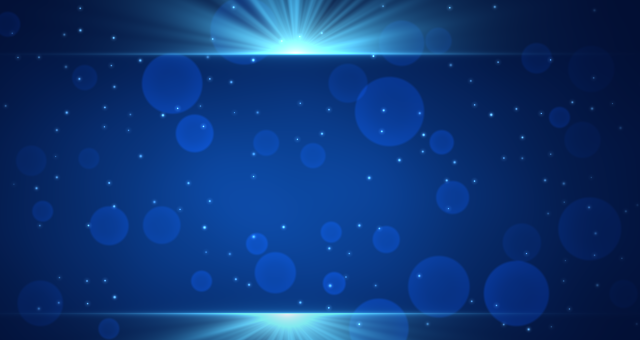
Write a WebGL 1 fragment shader that draws this background.

```glsl
precision highp float;
// Deep blue stage backdrop: two horizon flares with rays, soft bokeh discs and sparkles.

uniform vec2 u_resolution;

float hash(vec2 p) {
  return fract(sin(dot(p, vec2(127.1, 311.7))) * 43758.55);
}

vec2 hash2(vec2 p) {
  return vec2(hash(p), hash(p + 37.3));
}

float gradientDot(vec2 cell, vec2 offset) {
  float angle = 6.2832 * hash(cell);
  return dot(vec2(cos(angle), sin(angle)), offset);
}

float gradientNoise(vec2 p) {
  vec2 i = floor(p), f = fract(p);
  vec2 u = f * f * f * (f * (f * 6.0 - 15.0) + 10.0);
  vec2 e = vec2(0.0, 1.0);
  float low = mix(gradientDot(i, f), gradientDot(i + e.yx, f - e.yx), u.x);
  float high = mix(gradientDot(i + e.xy, f - e.xy), gradientDot(i + 1.0, f - 1.0), u.x);
  return mix(low, high, u.y);
}

// Light rising from a horizon at q.y = 0, with a thin bright line along it
vec3 horizonFlare(vec2 q, float seed) {
  float r = length(q * vec2(0.9, 1.0));
  float angle = atan(q.y, q.x);
  float rays = gradientNoise(vec2(angle * 5.0, seed)) + 0.6 * gradientNoise(vec2(angle * 13.0, seed + 7.0));
  float above = smoothstep(-0.003, 0.004, q.y);
  float fan = exp(-4.6 * r - 2.0 * r * r) * (1.0 + 1.3 * rays * smoothstep(0.02, 0.2, r));
  float core = exp(-14.0 * length(q * vec2(0.7, 1.3)));

  float reach = exp(-5.0 * q.x * q.x);
  float line = exp(-abs(q.y) / 0.0035) * reach;
  float halo = exp(-abs(q.y) / 0.018) * exp(-9.0 * q.x * q.x);

  vec3 light = above * (vec3(0.26, 0.70, 0.95) * fan + vec3(0.65, 0.80, 0.65) * core);
  light += vec3(0.28, 0.66, 0.92) * line + vec3(0.06, 0.24, 0.42) * halo;
  return clamp(light, 0.0, 1.0);
}

// Translucent discs, one jittered in each cell of a 9 by 4 grid
float bokeh(vec2 p, float aspect) {
  float sum = 0.0;
  for (int i = 0; i < 36; i++) {
    float n = float(i);
    vec2 cell = vec2(mod(n, 9.0), floor(n / 9.0));
    vec2 jitter = hash2(cell + 3.7);
    vec2 center = (cell + 0.1 + 0.8 * jitter) / vec2(9.0, 4.0) * vec2(aspect, 0.96);
    float pick = hash(cell + 19.1);
    float radius = mix(0.032, 0.105, pick * pick);
    float d = length(p - center);
    float disc = 1.0 - smoothstep(radius - 0.006, radius + 0.003, d);
    float rim = 0.75 + 0.25 * smoothstep(0.3, 1.0, d / radius);
    sum += disc * rim * mix(0.25, 1.0, hash(cell + 51.9));
  }
  return sum;
}

// Small glowing points, kept inside their cells
float sparkles(vec2 p) {
  vec2 g = p * 14.0;
  vec2 cell = floor(g);
  vec2 center = 0.2 + 0.6 * hash2(cell + 11.0);
  float d = length(fract(g) - center);
  float size = mix(0.025, 0.055, hash(cell + 71.0));
  float present = step(0.62, hash(cell + 5.3));
  float point = exp(-d * d / (size * size)) + 0.18 * (1.0 - smoothstep(0.0, 0.19, d));
  return present * point * mix(0.35, 1.0, hash(cell + 29.0));
}

void main() {
  vec2 p = gl_FragCoord.xy / u_resolution.y;
  float aspect = u_resolution.x / u_resolution.y;

  // Central glow fading to navy, darker beyond the two horizons
  vec2 d = (p - vec2(0.435 * aspect, 0.41)) / vec2(0.39 * aspect, 0.46);
  float glow = exp(-dot(d, d));
  float stage = smoothstep(0.06, 0.085, p.y) * (1.0 - smoothstep(0.835, 0.85, p.y));
  glow *= mix(0.7, 1.0, stage);
  vec3 color = mix(vec3(0.006, 0.05, 0.19), vec3(0.05, 0.29, 0.65), glow);
  color *= 1.0 + 0.06 * gradientNoise(p * 4.0);

  // Discs dim toward the sides
  float sideFade = 1.0 - smoothstep(0.25, 0.56, abs(p.x / aspect - 0.47));
  color += vec3(0.008, 0.075, 0.23) * bokeh(p, aspect) * mix(0.35, 1.0, sideFade);

  // The lower flare points down
  vec3 upper = horizonFlare(p - vec2(0.462 * aspect, 0.841), 2.5);
  vec3 lower = horizonFlare((p - vec2(0.449 * aspect, 0.078)) * vec2(1.0, -1.0), 9.5);
  color = 1.0 - (1.0 - color) * (1.0 - upper) * (1.0 - 0.9 * lower);

  color += vec3(0.45, 0.75, 0.90) * sparkles(p) * mix(0.2, 1.0, sideFade);
  gl_FragColor = vec4(clamp(color, 0.0, 1.0), 1.0);
}
```
